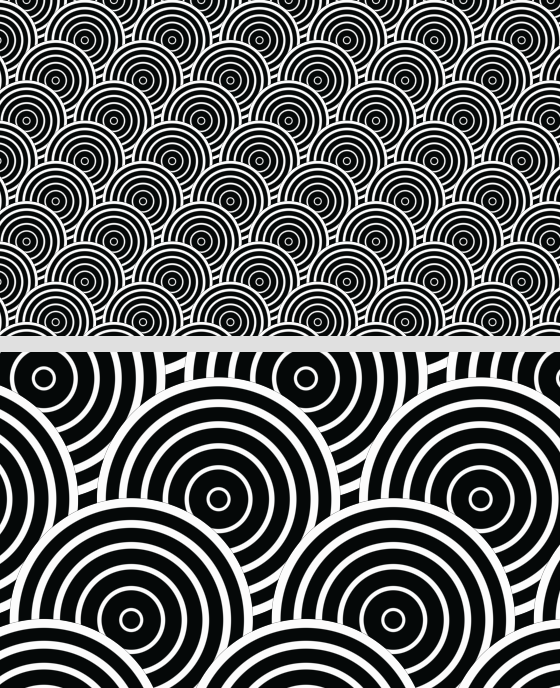
Top: the whole. Bottom: its middle third, enlarged.
Write a Shadertoy shader that draws this pattern.

```glsl
// Overlapping discs of concentric white rings on black, laid like fish scales.
// Rows are painted from top to bottom, each shifted by a third of a column,
// so every lower row covers part of the rows above. Unit: one column pitch.

const vec2  VIEW_SIZE   = vec2(6.41, 3.84);   // canvas extent in column pitches
const float ROW_PITCH   = 0.4602;
const float ROW_SHIFT   = 1.0 / 3.0;
const float FIRST_X     = 0.304;              // column offset of row zero
const int   RING_COUNT  = 6;
const float RING_START  = 0.040;              // radius of the innermost ring
const float RING_STEP   = 0.0815;
const float LINE_START  = 0.012;              // width of the innermost line
const float LINE_GROWTH = 0.0045;             // lines thicken outwards
const vec3  INK   = vec3(0.02, 0.03, 0.03);
const vec3  PAPER = vec3(0.99);

// Coverage of the region where the signed distance is negative
float coverage(float dist, float blur) {
    return smoothstep(blur, -blur, dist);
}

float ringRadius(int i) {
    return RING_START + RING_STEP * float(i);
}

float lineWidth(int i) {
    return LINE_START + LINE_GROWTH * float(i);
}

// White line coverage at distance r from the centre of a disc
float rings(float r, float blur) {
    float white = 0.0;
    for (int i = 0; i < RING_COUNT; i++) {
        float dist = abs(r - ringRadius(i)) - 0.5 * lineWidth(i);
        white = max(white, coverage(dist, blur));
    }
    return white;
}

// Distance to the nearest disc centre in the given row
float centreDistance(vec2 p, float row) {
    float x = p.x - FIRST_X + row * ROW_SHIFT;
    return length(vec2(fract(x + 0.5) - 0.5, p.y - row * ROW_PITCH));
}

// Stack the rows that can reach p, back to front
float scales(vec2 p, float blur) {
    int last = RING_COUNT - 1;
    float discRadius = ringRadius(last) + 0.5 * lineWidth(last);
    float nearestRow = floor(p.y / ROW_PITCH);
    float white = 0.0;
    for (int k = -1; k <= 2; k++) {
        float r = centreDistance(p, nearestRow + float(k));
        white = mix(white, rings(r, blur), coverage(r - discRadius, blur));
    }
    return white;
}

void mainImage(out vec4 fragColor, in vec2 fragCoord) {
    vec2 uv = fragCoord / iResolution.xy;
    vec2 p = vec2(uv.x, 1.0 - uv.y) * VIEW_SIZE;   // y runs downwards
    float blur = 0.8 * VIEW_SIZE.x / iResolution.x;
    fragColor = vec4(mix(INK, PAPER, scales(p, blur)), 1.0);
}
```
